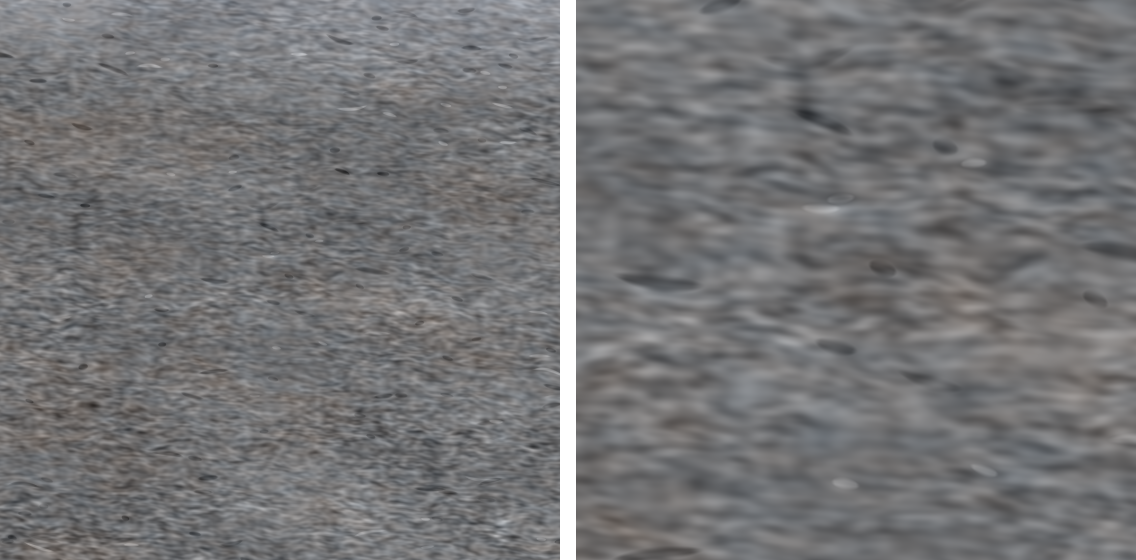
Left, the full canvas; right, a detail of the centre.
This texture is drawn by a Shadertoy shader. Its source:

```glsl
// Weathered grey fibrous surface: fine flattened grain, soft stains, dark flecks and pale fibres.
#define BASE_TONE 0.458
#define GRAIN_SCALE vec2(33.0, 100.0)
#define GRAIN_CONTRAST 0.235
#define TILT 0.07
#define WARP 0.008
#define STAIN_CONTRAST 0.11
#define TOP_LIGHT 0.12
#define DARK_FLECK 0.15
#define PALE_FIBRE 0.16
#define COOL_TINT vec3(-0.008, 0.0, 0.018)
#define WARM_TINT vec3(0.022, 0.0, -0.018)

vec2 hash2(vec2 p) {
    p = vec2(dot(p, vec2(127.1, 311.7)), dot(p, vec2(269.5, 183.3)));
    return fract(sin(p) * 43758.5453);
}

// Gradient noise, centred on zero
float noise(vec2 p) {
    vec2 i = floor(p), f = fract(p);
    vec2 u = f * f * f * (f * (f * 6.0 - 15.0) + 10.0);
    vec2 e = vec2(0.0, 1.0);
    float a = dot(hash2(i) * 2.0 - 1.0, f);
    float b = dot(hash2(i + e.yx) * 2.0 - 1.0, f - e.yx);
    float c = dot(hash2(i + e.xy) * 2.0 - 1.0, f - e.xy);
    float d = dot(hash2(i + e.yy) * 2.0 - 1.0, f - e.yy);
    return mix(mix(a, b, u.x), mix(c, d, u.x), u.y);
}

// Broad cloudy variation
float stain(vec2 p) {
    return noise(p) + 0.5 * noise(p * 2.1 + 7.3) + 0.3 * noise(p * 4.3 + 2.9);
}

// Flattened grain in three sizes
float grain(vec2 p) {
    return 0.45 * noise(p * GRAIN_SCALE * 0.45 + 31.0)
         + 0.85 * noise(p * GRAIN_SCALE)
         + 0.70 * noise(p * GRAIN_SCALE * vec2(1.9, 1.65) + 57.0);
}

// Coverage of scattered, tapered and slightly bent strokes, one or none per cell
float strokes(vec2 p, vec2 cells, float density, float thickness, float seed) {
    float cover = 0.0;
    vec2 home = floor(p * cells);
    for (int y = -1; y <= 1; y++)
    for (int x = -1; x <= 1; x++) {
        vec2 id = home + vec2(x, y);
        vec2 place = hash2(id + seed);
        vec2 shape = hash2(id + seed + 19.7);
        vec2 look = hash2(id + seed + 43.1);
        float angle = (shape.x - 0.5) * 0.6;
        float halfLength = mix(0.009, 0.034, shape.y * shape.y);
        vec2 q = p - (id + place) / cells;
        q = mat2(cos(angle), -sin(angle), sin(angle), cos(angle)) * q;
        q.y += (look.x - 0.5) * 12.0 * q.x * q.x;
        float along = q.x / halfLength;
        float width = thickness * max(1.0 - along * along, 0.0);
        float body = 1.0 - smoothstep(width * 0.3, width + 0.0012, abs(q.y));
        body *= 1.0 - smoothstep(0.65, 1.0, abs(along));
        cover = max(cover, body * step(look.y, density) * mix(0.45, 1.0, place.x));
    }
    return cover;
}

void mainImage(out vec4 fragColor, in vec2 fragCoord) {
    vec2 uv = fragCoord / iResolution.xy;

    // Tilted, gently rippled grain direction
    vec2 p = uv + vec2(0.0, TILT * uv.x);
    p.y += WARP * noise(p * vec2(13.0, 22.0));
    p.x += WARP * noise(p * vec2(18.0, 40.0) + 11.0);

    // Broad light: bright top, dim band beneath it
    float topLight = smoothstep(0.78, 1.05, uv.y + 0.08 * (uv.x - 0.5));
    float dimBand = exp(-pow((uv.y - 0.66) / 0.16, 2.0));
    float tone = BASE_TONE + TOP_LIGHT * topLight - 0.025 * dimBand;
    tone += STAIN_CONTRAST * stain(p * vec2(2.6, 6.5) + 4.0);

    // Grain is crisper towards the bottom
    float patchiness = 1.0 + 0.6 * noise(p * vec2(5.0, 9.0) + 23.0);
    tone += GRAIN_CONTRAST * mix(1.12, 0.82, uv.y) * patchiness * grain(p);

    // Dark flecks and pale fibres
    tone -= DARK_FLECK * strokes(p, vec2(13.0, 26.0), 0.32, 0.0048, 3.0);
    tone += PALE_FIBRE * strokes(p, vec2(11.0, 24.0), 0.16, 0.0032, 71.0);

    // Cool top, warm stains on the left, faint colour variation in the grain
    float warmth = smoothstep(-0.1, 0.45, stain(p * vec2(3.0, 7.0) + 37.0) + 0.15 * (0.5 - uv.x));
    vec3 colour = vec3(tone) + COOL_TINT * (0.45 + 0.9 * topLight);
    colour += WARM_TINT * warmth * (1.0 - topLight);
    colour += WARM_TINT * 1.2 * noise(p * vec2(24.0, 60.0) + 83.0);

    fragColor = vec4(clamp(colour, 0.0, 1.0), 1.0);
}
```
